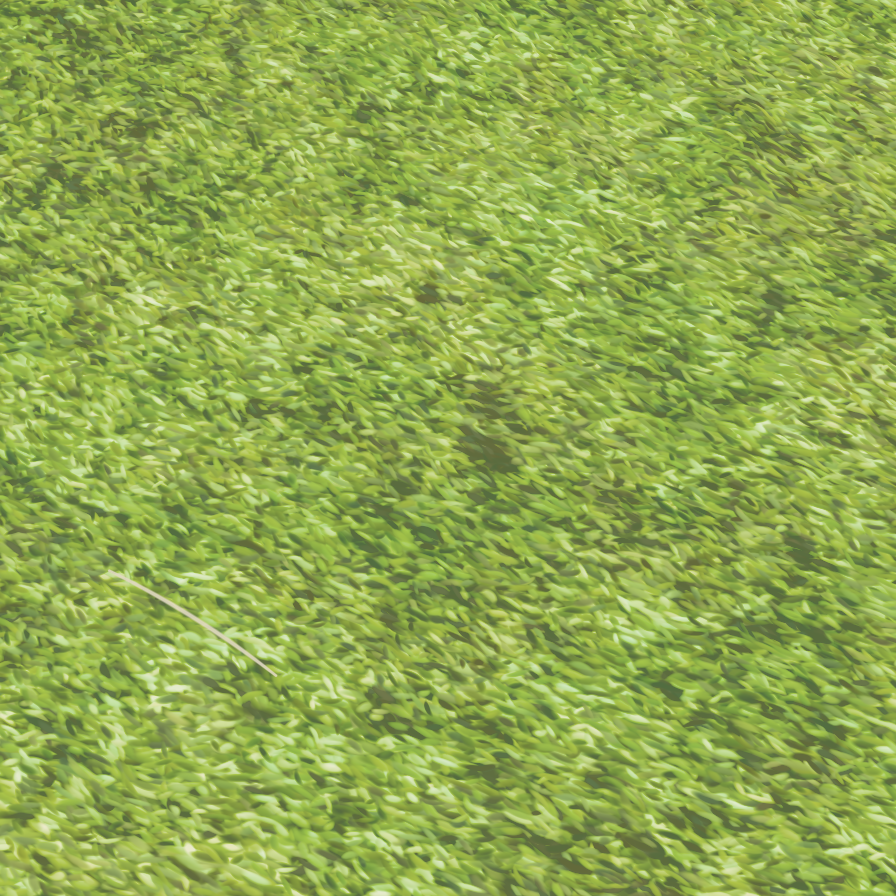
A three.js fragment shader for this texture:

```glsl
#define HORIZON 2.3
#define SLANT -0.37
#define CELL vec2(0.022, 0.011)
#define LAYERS 6
#define SPREAD 1.05
#define BLADE_LENGTH 0.0175
#define BLADE_WIDTH 0.0042
#define CONTRAST 1.3
#define STRAW_WIDTH 0.0026

varying vec2 vUv;

const vec3 SOIL = vec3(0.36, 0.42, 0.24);
const vec3 DEEP = vec3(0.45, 0.55, 0.23);
const vec3 LEAF = vec3(0.56, 0.67, 0.26);
const vec3 LIT = vec3(0.66, 0.77, 0.28);
const vec3 TIP = vec3(0.77, 0.85, 0.56);
const vec3 GLINT = vec3(0.90, 0.92, 0.80);
const vec3 DRY = vec3(0.62, 0.70, 0.47);
const vec3 STRAW = vec3(0.88, 0.85, 0.76);

float hash(vec2 p) {
  return fract(sin(dot(p, vec2(127.1, 311.7))) * 43758.5453);
}

float noise(vec2 p) {
  vec2 i = floor(p), f = fract(p);
  f = f * f * (3.0 - 2.0 * f);
  return mix(mix(hash(i), hash(i + vec2(1.0, 0.0)), f.x),
             mix(hash(i + vec2(0.0, 1.0)), hash(i + 1.0), f.x), f.y);
}

vec2 rotate(vec2 p, float a) {
  float c = cos(a), s = sin(a);
  return vec2(c * p.x + s * p.y, c * p.y - s * p.x);
}

float ramp(float a, float b, float x) {
  return clamp((x - a) / (b - a), 0.0, 1.0);
}

// Lays one soft blade over the turf, stored as (tone, dryness, hue)
vec3 addBlade(vec3 turf, vec2 p, vec2 cell, float layer) {
  vec2 seed = cell + layer * vec2(17.3, 41.9);
  float h1 = hash(seed), h2 = hash(seed + 5.1), h3 = hash(seed + 9.7);
  float h4 = hash(seed + 13.3), h5 = hash(seed + 21.7);
  vec2 center = (cell + vec2(h1, h2)) * CELL;

  float angle = (h3 + h4 - 1.0) * SPREAD;
  float halfLength = BLADE_LENGTH * (0.65 + 0.5 * h5) * (1.0 - 0.5 * abs(angle));
  vec2 q = rotate(p - center, angle);
  float along = q.x / halfLength;
  q.y += (h1 - 0.5) * 0.005 * along * along;
  float across = q.y / (BLADE_WIDTH * (0.7 + 0.6 * h2));
  float reach = along * along + across * across;
  if (reach > 1.0) return turf;

  float dryPatch = noise(center * 13.0 + 57.0) - 0.5;
  float tone = hash(seed + 33.1) + 0.15 * across;
  float dryness = smoothstep(0.45, 1.0, hash(seed + 47.9) + 0.4 * dryPatch);
  float hue = hash(seed + 61.3) - 0.5 + 0.8 * dryPatch;
  return mix(turf, vec3(tone, dryness, hue), 0.92 * smoothstep(1.0, 0.05, reach));
}

// Broad light areas and elongated dark hollows between the tufts
float clumps(vec2 p) {
  float broad = noise(p * 5.0 + 31.0) + noise(p * 13.0 + 11.0) - 1.0;
  float tufts = noise(p * vec2(26.0, 52.0) + 7.0) - 0.5;
  float hollow = smoothstep(0.6, 0.95, noise(p * vec2(30.0, 72.0) + 3.0));
  return 0.2 * broad + 0.2 * tufts - 0.32 * hollow;
}

vec3 grassColor(vec3 turf, float contrast) {
  float tone = 0.5 + (turf.x - 0.44) * contrast;
  vec3 color = mix(SOIL, DEEP, ramp(0.0, 0.2, tone));
  color = mix(color, LEAF, ramp(0.2, 0.47, tone));
  color = mix(color, LIT, ramp(0.47, 0.78, tone));
  color = mix(color, TIP, ramp(0.78, 1.02, tone));
  color = mix(color, GLINT, ramp(1.02, 1.3, tone));
  color = mix(color, DRY * (0.72 + 0.5 * clamp(tone, 0.0, 1.1)), 0.65 * turf.y);
  return color + turf.z * vec3(0.06, -0.01, -0.02);
}

// A long pale stalk, slightly bowed and thinner toward its ends
float straw(vec2 p) {
  vec2 start = vec2(0.122, 0.363), span = vec2(0.186, -0.117);
  float t = clamp(dot(p - start, span) / dot(span, span), 0.0, 1.0);
  vec2 bow = vec2(0.003, 0.005) * 4.0 * t * (1.0 - t);
  float d = length(p - start - span * t - bow);
  float width = STRAW_WIDTH * (0.6 + 1.6 * t * (1.0 - t));
  return 1.0 - smoothstep(0.4 * width, 1.5 * width, d);
}

void main() {
  // Perspective: blades shrink toward the far edge
  float depth = HORIZON - vUv.y;
  vec2 ground = 1.8 * vec2((vUv.x - 0.5) / depth, -log(depth));
  ground = rotate(ground, SLANT);
  ground.y += 0.012 * (noise(ground * 8.0) - 0.5);

  vec3 turf = vec3(0.3, 0.2, 0.0);
  for (int i = 0; i < LAYERS; i++) {
    float layer = float(i);
    vec2 p = ground + layer * vec2(0.0137, 0.0071);
    vec2 home = floor(p / CELL);
    for (int y = -1; y <= 1; y++) {
      for (int x = -1; x <= 1; x++) {
        turf = addBlade(turf, p, home + vec2(float(x), float(y)), layer);
      }
    }
  }

  vec2 ragged = 0.008 * vec2(noise(ground * 90.0), noise(ground * 90.0 + 19.0));
  turf.x += clumps(ground + ragged);
  vec3 color = grassColor(turf, CONTRAST * mix(1.05, 0.85, vUv.y));
  color = mix(color, STRAW, 0.9 * straw(vUv));
  gl_FragColor = vec4(color, 1.0);
}
```
